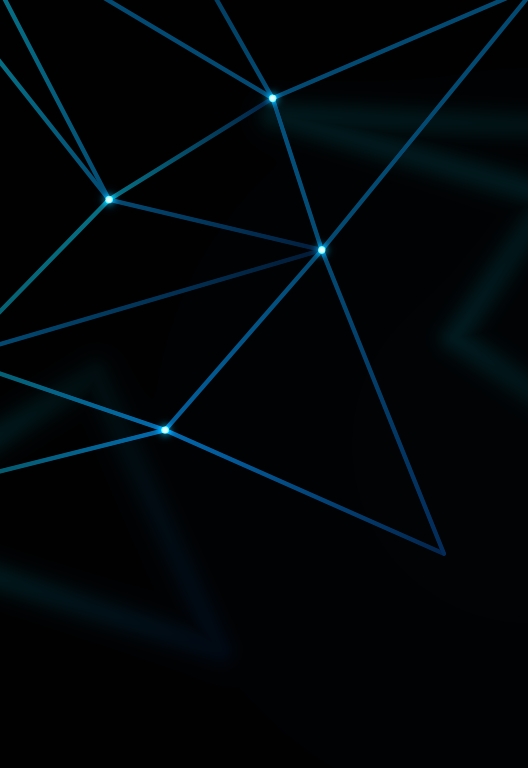
Reproduce this background procedurally as a Shadertoy shader.

```glsl
const vec3 TEAL = vec3(0.02, 0.44, 0.52);
const vec3 BRIGHT = vec3(0.01, 0.41, 0.68);
const vec3 AZURE = vec3(0.01, 0.29, 0.45);
const vec3 NAVY = vec3(0.01, 0.13, 0.27);
const vec3 HAZE = vec3(0.0, 0.085, 0.095);
const vec3 DUSK = vec3(0.0, 0.028, 0.065);

// Distance to a segment in x, position along it in y
vec2 segment(vec2 p, vec2 a, vec2 b) {
    vec2 ab = b - a;
    float along = clamp(dot(p - a, ab) / dot(ab, ab), 0.0, 1.0);
    return vec2(length(p - a - ab * along), along);
}

// Sharp strand whose colour shifts from one end to the other
vec3 strand(vec2 p, vec2 a, vec2 b, vec3 startColor, vec3 endColor) {
    vec2 s = segment(p, a, b);
    float pixel = 1.0 / iResolution.y;
    float cover = 1.0 - smoothstep(-0.6 * pixel, 0.6 * pixel, s.x - 0.0029);
    return cover * mix(startColor, endColor, s.y);
}

// Out-of-focus strand with a soft profile
vec3 blurred(vec2 p, vec2 a, vec2 b, vec3 startColor, vec3 endColor) {
    vec2 s = segment(p, a, b);
    return exp(-pow(s.x / 0.021, 2.0)) * mix(startColor, endColor, s.y);
}

// White core inside a cyan halo
vec3 spark(vec2 p, vec2 center) {
    float d = length(p - center);
    return vec3(0.85, 1.0, 0.95) * (1.0 - smoothstep(0.0025, 0.006, d))
         + vec3(0.0, 0.42, 0.55) * exp(-pow(d / 0.0085, 2.0));
}

void mainImage(out vec4 fragColor, in vec2 fragCoord) {
    vec2 p = fragCoord / iResolution.y;

    // Near-black backdrop, slightly blue on the right
    vec3 color = vec3(0.004, 0.004, 0.007);
    color += vec3(0.0, 0.008, 0.012) * exp(-6.0 * dot(p - vec2(0.69, 0.42), p - vec2(0.69, 0.42)));

    // Distant blurred shapes
    vec2 peak = vec2(0.124, 0.512), foot = vec2(0.286, 0.154);
    vec2 wedge = vec2(0.358, 0.850), bend = vec2(0.592, 0.560);
    vec3 haze = blurred(p, wedge, vec2(0.703, 0.836), HAZE, HAZE * 0.7);
    haze = max(haze, blurred(p, wedge, vec2(0.703, 0.749), HAZE, HAZE));
    haze = max(haze, blurred(p, bend, vec2(0.703, 0.724), HAZE, HAZE * 0.8));
    haze = max(haze, blurred(p, bend, vec2(0.703, 0.484), HAZE, HAZE * 0.7));
    haze = max(haze, blurred(p, peak, vec2(-0.013, 0.426), HAZE * 0.55, HAZE));
    haze = max(haze, blurred(p, peak, foot, HAZE * 0.55, DUSK));
    haze = max(haze, blurred(p, vec2(-0.013, 0.251), foot, HAZE, DUSK));
    color += haze;

    // Network joints
    vec2 top = vec2(0.355, 0.872), left = vec2(0.142, 0.740);
    vec2 hub = vec2(0.419, 0.6745), low = vec2(0.215, 0.440);
    vec2 tip = vec2(0.578, 0.279);

    // Strands between joints
    vec3 net = strand(p, top, left, NAVY, TEAL);
    net = max(net, strand(p, top, hub, AZURE * 1.1, AZURE));
    net = max(net, strand(p, left, hub, AZURE, NAVY * 0.9));
    net = max(net, strand(p, hub, low, AZURE, BRIGHT * 0.9));
    net = max(net, strand(p, hub, tip, AZURE, NAVY * 1.3));
    net = max(net, strand(p, low, tip, BRIGHT, NAVY * 1.1));

    // Strands leaving the frame
    net = max(net, strand(p, top, vec2(0.1185, 1.013), AZURE, AZURE));
    net = max(net, strand(p, top, vec2(0.275, 1.013), AZURE, AZURE * 0.85));
    net = max(net, strand(p, top, vec2(0.684, 1.013), AZURE, AZURE));
    net = max(net, strand(p, left, vec2(0.0, 1.013), AZURE, TEAL));
    net = max(net, strand(p, left, vec2(-0.010, 0.932), AZURE, TEAL));
    net = max(net, strand(p, left, vec2(-0.013, 0.581), TEAL, TEAL * 0.85));
    net = max(net, strand(p, hub, vec2(0.695, 1.013), AZURE, AZURE));
    net = max(net, strand(p, hub, vec2(-0.013, 0.548), NAVY * 0.8, AZURE));
    net = max(net, strand(p, low, vec2(-0.013, 0.518), BRIGHT, TEAL * 0.85));
    net = max(net, strand(p, low, vec2(-0.013, 0.383), BRIGHT, TEAL * 0.8));
    color = max(color, net);

    // Glowing joints
    color += spark(p, top) + spark(p, left) + spark(p, hub) + spark(p, low);
    fragColor = vec4(min(color, 1.0), 1.0);
}
```
